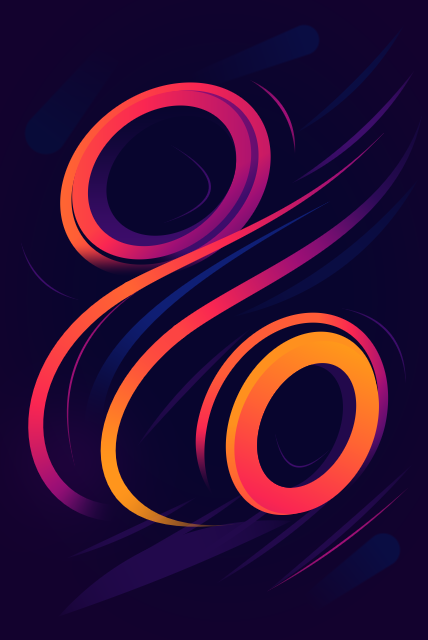
This background is drawn by a Shadertoy shader. Its source:

```glsl
const vec3 NIGHT = vec3(.03, .02, .18);
const vec3 BLUE = vec3(.06, .12, .46);
const vec3 VIOLET = vec3(.24, .05, .42);
const vec3 MAGENTA = vec3(.62, .06, .46);
const vec3 ROSE = vec3(.98, .15, .32);
const vec3 ORANGE = vec3(1, .39, .2);
const vec3 AMBER = vec3(1, .6, .1);

// Heat ramp from violet to amber
vec3 flame(float heat) {
  float h = heat * 4.;
  vec3 c = mix(VIOLET, MAGENTA, clamp(h, 0., 1.));
  c = mix(c, ROSE, clamp(h - 1., 0., 1.));
  c = mix(c, ORANGE, clamp(h - 2., 0., 1.));
  return mix(c, AMBER, clamp(h - 3., 0., 1.));
}

// Lay ink where the distance d is negative
void paint(inout vec3 col, vec3 ink, float d, float px, float alpha) {
  col = mix(col, ink, clamp(.5 - d / px, 0., 1.) * alpha);
}

// Approximate distance to a tilted ellipse: centre, radii
float ellipse(vec2 p, vec4 e, float tilt) {
  float c = cos(tilt), s = sin(tilt);
  vec2 q = mat2(c, s, -s, c) * (p - e.xy) / e.zw;
  float k = length(q);
  return (k - 1.) * k / max(length(q / e.zw), 1e-4);
}

// Distance to a segment, position along it
vec2 segment(vec2 p, vec2 a, vec2 b) {
  vec2 ab = b - a;
  float t = clamp(dot(p - a, ab) / dot(ab, ab), 0., 1.);
  return vec2(length(p - a - ab * t), t);
}

// Distance to a cubic curve, position along it
vec2 curve(vec2 p, vec4 a, vec4 b) {
  const float STEPS = 32.;
  vec2 best = vec2(9, 0), last = a.xy;
  for (float i = 1.; i <= STEPS; i++) {
    float t = i / STEPS, u = 1. - t;
    vec2 next = u * u * (u * a.xy + 3. * t * a.zw) + t * t * (3. * u * b.xy + t * b.zw);
    vec2 s = segment(p, last, next);
    if (s.x < best.x) best = vec2(s.x, (i - 1. + s.y) / STEPS);
    last = next;
  }
  return best;
}

// Thin bowed stroke tapered at both ends
void streak(inout vec3 col, vec2 p, float px, vec4 e, float bow, float w, vec3 ink) {
  vec2 d = e.zw - e.xy, n = vec2(-d.y, d.x) * bow * .667;
  vec2 s = curve(p, vec4(e.xy, e.xy + d / 3. + n), vec4(e.zw - d / 3. + n, e.zw));
  float taper = 4. * s.y * (1. - s.y);
  paint(col, ink, s.x - w * taper, px, sqrt(taper));
}

// Rounded bar that fades towards its start
void bar(inout vec3 col, vec2 p, float px, vec4 e, float r, vec3 ink) {
  vec2 s = segment(p, e.xy, e.zw);
  paint(col, ink, s.x - r * mix(.6, 1., s.y), px * 2., s.y);
}

void mainImage(out vec4 fragColor, in vec2 fragCoord) {
  // Canvas is 5.12 by 7.68 units, y down
  float px = 7.68 / iResolution.y;
  vec2 p = vec2(fragCoord.x, iResolution.y - fragCoord.y) * px;

  // Backdrop
  float edge = smoothstep(1.5, 4.6, length((p - vec2(2.7, 3.6)) * vec2(1.3, 1)));
  vec3 col = mix(NIGHT, vec3(.075, .008, .18), edge);
  col += vec3(.06, 0, .05) * exp(-2. * pow(distance(p, vec2(.9, 5.5)), 2.));

  // Faint bars
  vec3 haze = mix(NIGHT, BLUE, .3), dusk = mix(NIGHT, VIOLET, .5);
  bar(col, p, px, vec4(2.3, 1, 3.65, .48), .18, haze);
  bar(col, p, px, vec4(1.35, .6, .55, 1.6), .25, haze * .85);
  bar(col, p, px, vec4(3.7, 7.25, 4.6, 6.6), .2, haze);
  streak(col, p, px, vec4(.7, 7.4, 3.5, 6.25), -.1, .2, dusk);

  // Diagonal streaks
  for (float i = 0.; i < 5.; i++)
    streak(col, p, px, vec4(.8 + .6 * i, 6.7 + .1 * i, 2.35 + .65 * i, 5.97 - .1 * i), .04, .035, dusk);
  streak(col, p, px, vec4(3.2, 7.1, 4.9, 5.85), .06, .012, MAGENTA);
  streak(col, p, px, vec4(3.55, 1.6, 4.85, .3), .1, .04, haze);
  streak(col, p, px, vec4(3.5, 2.2, 4.97, .85), .12, .035, VIOLET);
  streak(col, p, px, vec4(2.8, 3.8, 5.02, 2.15), .17, .07, haze);
  streak(col, p, px, vec4(1.65, 5.35, 3, 3.95), -.06, .035, dusk);

  // Fine arcs
  streak(col, p, px, vec4(.9, 5.6, 1.8, 3.4), -.38, .012, MAGENTA);
  streak(col, p, px, vec4(.25, 2.9, .95, 3.6), .3, .01, VIOLET);
  streak(col, p, px, vec4(3, .96, 3.54, 1.85), -.3, .018, MAGENTA);
  streak(col, p, px, vec4(4.1, 3.7, 4.87, 4.6), -.4, .012, VIOLET);

  // Upper ring
  vec2 q = p - vec2(1.98, 2.16);
  float heat = .56 - .16 * q.x - .35 * max(0., .4 * q.x + .9 * q.y - .2);
  float low = smoothstep(.6, 1.1, q.y - .8 * q.x), fade = smoothstep(1.17, .75, q.y);
  paint(col, flame(heat), ellipse(p, vec4(1.985, 2.16, 1.36, 1.056), .63), px, fade);
  paint(col, mix(flame(heat - .28), NIGHT, low), ellipse(p, vec4(1.98, 2.13, 1.22, .93), .65), px, 1.);
  paint(col, flame(heat - .1), ellipse(p, vec4(1.94, 2.1, 1.17, .9), .67), px, 1.);
  vec3 shade = mix(NIGHT, VIOLET, smoothstep(-1., .9, q.y));
  paint(col, shade, ellipse(p, vec4(1.945, 2.11, .97, .75), .68), px, 1.);
  paint(col, NIGHT, ellipse(p, vec4(2.055, 2.11, .84, .645), .63), px, 1.);
  streak(col, p, px, vec4(2.05, 1.74, 1.95, 2.68), -1.1, .013, VIOLET);

  // Lower ring and halo
  q = p - vec2(3.62, 5.08);
  float halo = ellipse(p, vec4(3.5, 5.07, 1.39, 1.07), 1.05);
  fade = smoothstep(.9, 0., q.y);
  heat = .72 - .32 * max(q.y + .6, 0.) - .55 * max(q.x - .2, 0.);
  paint(col, flame(heat), abs(halo + .06) - .06 * sqrt(fade), px, fade);
  paint(col, flame(.96 - .3 * max(q.y, 0.)), ellipse(p, vec4(3.62, 5.08, 1.156, .838), 1.108), px, 1.);
  paint(col, flame(.74 - .22 * q.y + .1 * q.x), ellipse(p, vec4(3.68, 5.13, 1.09, .8), 1.1), px, 1.);
  float hole = ellipse(p, vec4(3.68, 5.105, .795, .53), 1.1);
  paint(col, dusk, hole, px, 1.);
  paint(col, NIGHT, max(hole, ellipse(p, vec4(3.52, 5.13, .8, .53), 1.1)), px, 1.);
  streak(col, p, px, vec4(3.3, 5.2, 3.95, 5.4), .9, .01, VIOLET);

  // Blue ribbon
  vec2 s = curve(p, vec4(1.12, 5.15, 1.1, 4), vec4(2.55, 3.18, 3.95, 2.42));
  paint(col, BLUE, s.x - .11 * (1. - s.y), px, smoothstep(0., .5, s.y));

  // Upper ribbon
  s = curve(p, vec4(1.4, 6.16, .2, 6.12), vec4(-.04, 4.36, 1.55, 3.46));
  paint(col, flame(s.y - .25 * s.y * s.y), s.x - .1 + .02 * s.y, px, smoothstep(0., .25, s.y));
  s = curve(p, vec4(1.55, 3.46, 2.35, 3), vec4(3.6, 2.65, 4.6, 1.6));
  paint(col, flame(.75 - .6 * s.y), s.x - .08 * (1. - s.y), px, 1.);

  // Lower ribbon
  s = curve(p, vec4(2.9, 6.28, .95, 6.55), vec4(.88, 4.96, 2.15, 3.98));
  fade = smoothstep(0., .4, s.y);
  paint(col, flame(.98 - .36 * smoothstep(.5, 1., s.y)), s.x - .09 * fade, px, sqrt(fade));
  s = curve(p, vec4(2.15, 3.98, 3, 3.33), vec4(4.7, 2.8, 5.06, 1.4));
  shade = mix(flame(.62 - .85 * s.y), NIGHT, .75 * smoothstep(.5, 1., s.y));
  paint(col, shade, s.x - .09 * (1. - s.y * s.y * s.y), px, 1.);
  fragColor = vec4(col, 1);
}
```
